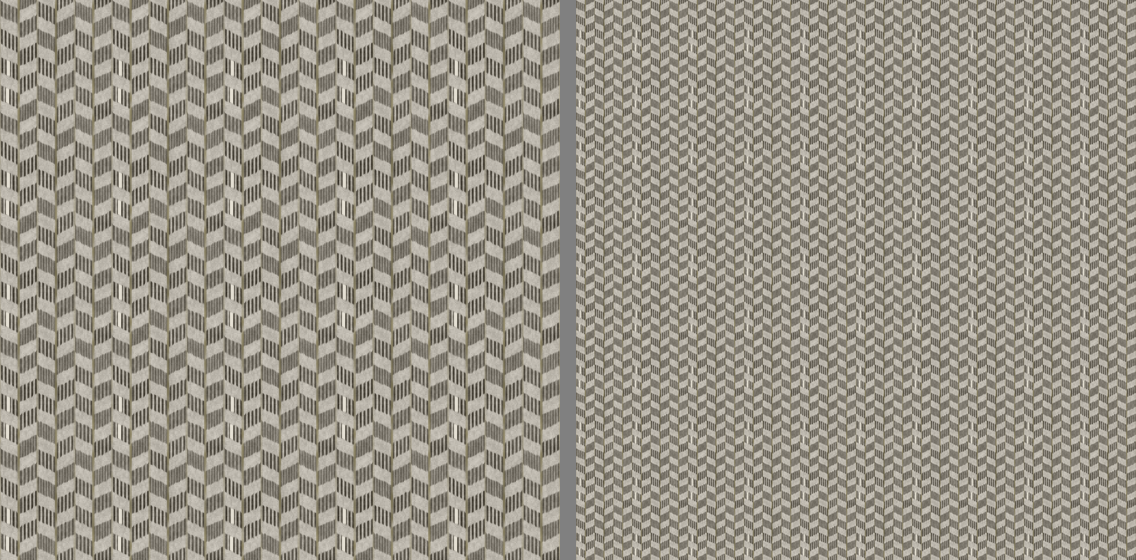
Left, the tile; right, the same tile 2 across and 2 down.
A Shadertoy shader for this pattern:

```glsl
#define REPEATS 5.0             // woven blocks across and down
#define BLOCK vec2(6.0, 4.0)    // columns and bands in a block
#define SLOPE 0.32              // band rise across one column
#define DARK_HALF 0.275         // half height of a striped patch
#define LINES 5.0               // stripes across a patch
#define LIGHT_TONE 0.735
#define DARK_TONE 0.49
#define SOFTNESS 0.02
#define WARMTH vec3(0.0, 0.02, 0.06)
#define OCHRE vec3(0.60, 0.56, 0.40)
#define IVORY vec3(0.93, 0.91, 0.86)

const float TAU = 6.2831853;

float hash(vec2 p) {
    vec3 q = fract(p.xyx * 0.1031);
    q += dot(q, q.yzx + 33.33);
    return fract((q.x + q.y) * q.z);
}

// Value noise that wraps after "period" lattice cells
float noise(vec2 p, vec2 period) {
    vec2 i = floor(p), f = fract(p);
    f = f * f * (3.0 - 2.0 * f);
    vec2 a = mod(i, period), b = mod(i + 1.0, period);
    return mix(mix(hash(a), hash(vec2(b.x, a.y)), f.x),
               mix(hash(vec2(a.x, b.y)), hash(b), f.x), f.y);
}

float blockNoise(vec2 block, vec2 frequency) {
    return noise(block * frequency, frequency);
}

// Vertical stripes, their weight and spacing chosen by the cell
float stripeTone(float x, vec2 cell) {
    float strength = hash(cell + 11.0);
    float count = strength < 0.25 ? LINES + 2.0 : LINES;
    float s = x * count + 0.3 * (hash(cell + 37.0) - 0.5);
    float lineWeight = mix(0.75, 1.2, hash(vec2(floor(s), cell.x * 7.0 + cell.y)));
    float contrast = mix(0.06, 0.21, smoothstep(0.0, 0.75, strength));
    float wave = -cos(TAU * s);
    return DARK_TONE + 0.04 * (hash(cell + 53.0) - 0.5) - contrast * wave * lineWeight;
}

void mainImage(out vec4 fragColor, in vec2 fragCoord) {
    vec2 block = fragCoord / iResolution.xy * REPEATS;
    vec2 grid = block * BLOCK;
    vec2 pixel = REPEATS * BLOCK / iResolution.xy;

    // Fibre texture, repeated with the block
    float fibre = blockNoise(block, vec2(60.0, 30.0)) - 0.5;
    float grain = blockNoise(block, vec2(90.0, 90.0)) - 0.5;
    float wear = blockNoise(block, vec2(12.0, 10.0)) - 0.5;

    // Slanted bands, alternating direction and shifted by half a band
    float column = floor(grid.x);
    float x = grid.x - column;
    float odd = mod(column, 2.0);
    float band = grid.y - 0.05 - 0.5 * odd + (1.0 - 2.0 * odd) * SLOPE * (x - 0.5);
    vec2 cell = mod(vec2(column, floor(band)), BLOCK);
    float centreDistance = abs(fract(band) - 0.5) + 0.05 * fibre;
    float edge = SOFTNESS + 0.7 * pixel.y;
    float patchMask = 1.0 - smoothstep(DARK_HALF - edge, DARK_HALF + edge, centreDistance);

    // Pale cloth and striped patches
    float pale = LIGHT_TONE + 0.07 * fibre + 0.06 * grain + 0.05 * wear;
    float striped = stripeTone(x, cell) + 0.08 * fibre + 0.05 * grain + 0.05 * wear;
    vec3 color = vec3(mix(pale, striped, patchMask)) - WARMTH;

    // Worn seams between columns, stronger on every second one
    float seamIndex = floor(grid.x + 0.5);
    float seam = 1.0 - smoothstep(0.02, 0.05 + pixel.x, abs(grid.x - seamIndex));
    float seamWear = blockNoise(block, vec2(6.0, 16.0));
    seam *= mix(0.25, 0.6, mod(seamIndex, 2.0)) * (0.5 + seamWear);
    color = mix(color, OCHRE * (0.8 + 0.25 * wear), seam);

    // Ivory threads showing through two patches of the first column
    float thread = 1.0 - smoothstep(0.05, 0.08 + pixel.x, abs(x - 0.4 - 0.05 * cell.y));
    float threadCell = step(cell.x, 0.5) * step(cell.y, 1.5);
    color = mix(color, IVORY, thread * threadCell * patchMask * 0.9);

    fragColor = vec4(clamp(color, 0.0, 1.0), 1.0);
}
```
